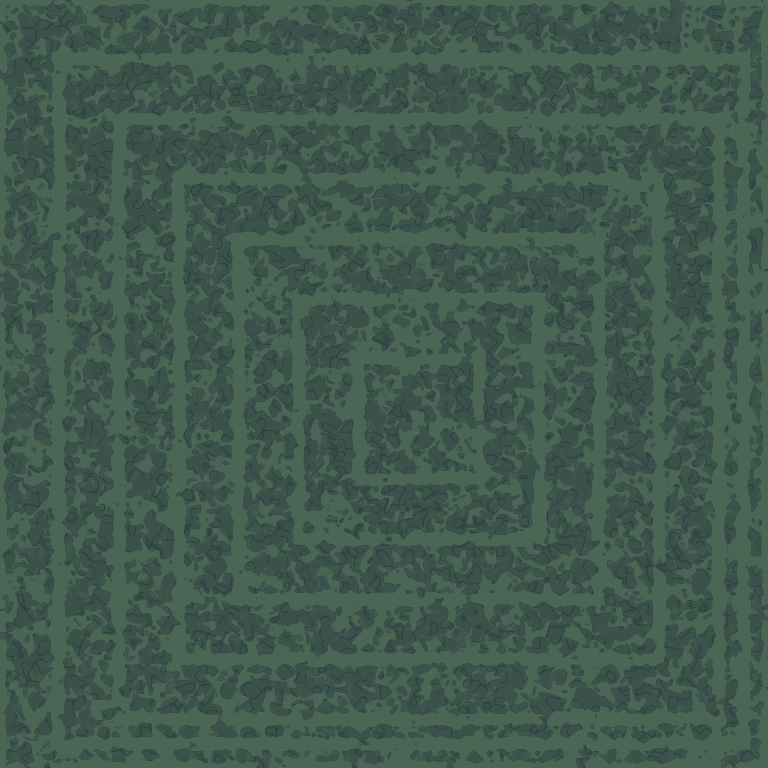
A WebGL 2 fragment shader for this pattern:

```glsl
#version 300 es
precision highp float;
// A hedge garden seen from above: nested square paths cut through mottled foliage.
// Paths come from a repeated Chebyshev distance; foliage is a cellular field of
// merged round clumps, thinned by layered sines, with contour lines and veins.

uniform vec2 u_resolution;
out vec4 fragColor;

const vec3 PATH = vec3(0.292, 0.402, 0.333);
const vec3 LEAF = vec3(0.218, 0.306, 0.287);
const vec3 DEEP = vec3(0.125, 0.195, 0.215);
const vec3 SPECK = vec3(0.170, 0.270, 0.360);

const vec2 CENTER = vec2(0.5457);         // measured from the upper left
const float PITCH = 0.078125;             // spacing of the square paths
const float FAR = 0.9363;                 // beyond this the rings are squeezed
const float SQUEEZE = 2.0 * PITCH / (1.0 - FAR);
const float PATH_INNER = 0.0035;          // half widths of the path edge
const float PATH_OUTER = 0.0115;
const float CLUMP_SCALE = 58.0;
const float DETAIL_SCALE = 118.0;
const float VEIN_SCALE = 68.0;
const float LEAF_LEVEL = 0.235;
const float VEIN_LEVEL = 0.36;
const float LINE_WIDTH = 0.0013;
const vec2 CLEARING_A = vec2(0.485, 0.466);
const vec2 CLEARING_B = vec2(0.570, 0.457);
const float CLEARING_RADIUS = 0.030;

vec3 hash3(vec2 p) {
  vec3 q = fract(vec3(p.xyx) * vec3(0.1031, 0.1030, 0.0973));
  q += dot(q, q.yxz + 33.33);
  return fract((q.xxy + q.yzz) * q.zyx);
}

// Cellular field: one soft disc of random size per cell, summed.
float clumps(vec2 p) {
  vec2 cell = floor(p);
  float sum = 0.0;
  for (int y = -1; y <= 1; y++) {
    for (int x = -1; x <= 1; x++) {
      vec2 c = cell + vec2(x, y);
      vec3 h = hash3(c);
      vec2 r = c + h.xy - p;
      sum += h.z * exp(-5.0 * dot(r, r));
    }
  }
  return sum;
}

// Distance to the nearest square path; the two far sides are squeezed.
float pathDistance(vec2 p) {
  vec2 stretched = p + max(p - FAR, 0.0) * (SQUEEZE - 1.0);
  vec2 a = abs(stretched - CENTER);
  float ring = max(a.x, a.y);
  float d = abs(fract(ring / PITCH + 0.5) - 0.5) * PITCH;
  return max(p.x, p.y) > FAR && ring > FAR - CENTER.x && max(p.x, p.y) - CENTER.x > 0.0
    && max(stretched.x, stretched.y) - CENTER.x >= ring - 0.0001 ? d / SQUEEZE : d;
}

// Thin contour of a field, with its width in canvas units.
float contour(float field, float level, float width) {
  float slope = length(vec2(dFdx(field), dFdy(field))) * u_resolution.y;
  float d = abs(field - level) / max(slope, 0.5);
  return 1.0 - smoothstep(0.0, max(width, 1.0 / u_resolution.y), d);
}

// Slow variation in how dense the hedge grows.
float density(vec2 p) {
  return sin(p.x * 31.0 + 2.0 * sin(p.y * 17.0))
       + sin(p.y * 37.0 + 2.0 * sin(p.x * 23.0 + 1.0));
}

float clearing(vec2 p, vec2 c) {
  return 1.0 - smoothstep(0.5 * CLEARING_RADIUS, CLEARING_RADIUS, length(p - c));
}

void main() {
  vec2 p = gl_FragCoord.xy / u_resolution;
  p.y = 1.0 - p.y;

  // Gentle bending keeps the clumps irregular.
  vec2 bent = p + 0.002 * sin(p.yx * vec2(210.0, 190.0) + 3.0 * sin(p * 87.0));

  // Foliage, cut away along the paths and clearings.
  float growth = 0.62 * clumps(bent * CLUMP_SCALE + 11.0)
               + 0.38 * clumps(bent * DETAIL_SCALE + 47.0)
               + 0.025 * density(p);
  float cut = 1.0 - smoothstep(PATH_INNER, PATH_OUTER, pathDistance(p));
  cut = max(cut, 0.5 * max(clearing(p, CLEARING_A), clearing(p, CLEARING_B)));
  growth -= 0.55 * cut;

  float shade = smoothstep(LEAF_LEVEL - 0.13, LEAF_LEVEL + 0.16, growth);
  float inside = smoothstep(LEAF_LEVEL - 0.02, LEAF_LEVEL + 0.04, growth);
  float outline = contour(growth, LEAF_LEVEL, LINE_WIDTH);

  // Winding veins with a soft shadow around them.
  float veinField = clumps(bent * VEIN_SCALE + 83.0);
  float shadow = 1.0 - smoothstep(0.0, 0.13, abs(veinField - VEIN_LEVEL));
  float vein = contour(veinField, VEIN_LEVEL, LINE_WIDTH);

  vec3 color = mix(PATH, LEAF, 0.82 * shade);
  color = mix(color, DEEP, shade * shadow * 0.30);
  color = mix(color, DEEP, inside * vein * shadow * 0.38);
  color = mix(color, DEEP, outline * 0.36);

  // Sparse bluish specks.
  vec2 grid = p * 42.0;
  vec3 seed = hash3(floor(grid) + 201.0);
  float away = length(fract(grid) - mix(vec2(0.2), vec2(0.8), seed.xy));
  float speck = step(0.965, seed.z) * (1.0 - smoothstep(0.05, 0.15, away));
  color = mix(color, SPECK, 0.6 * speck);

  fragColor = vec4(color, 1.0);
}
```
